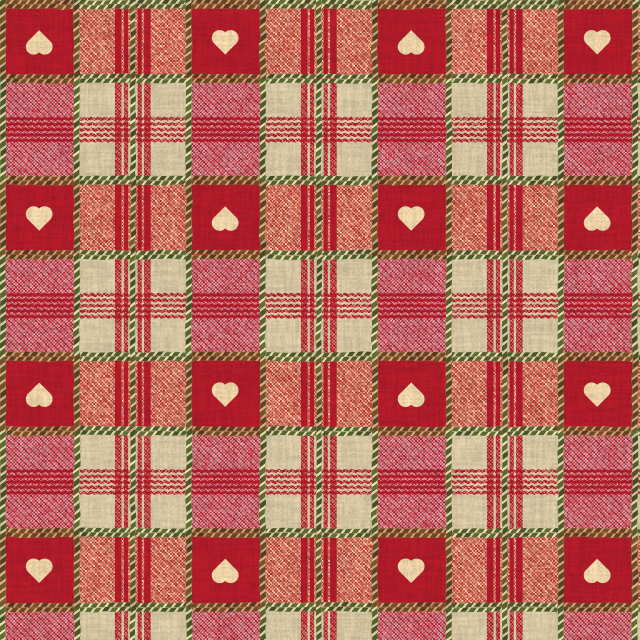
Reproduce this pattern procedurally as a Shadertoy shader.

```glsl
// Woven country check: red and cream bands cross as warp and weft, with pinstripes,
// hand-sewn seams and hearts that flip from cell to cell. Lengths are in threads;
// warp and weft colours are chosen separately, then interlaced by an over/under mask.

const float PI = 3.14159265;
const float THREADS = 384.0;                // threads across the canvas
const vec2 PITCH = vec2(111.6, 105.7);      // size of one repeat
const vec2 ORIGIN = vec2(23.9, 42.0);       // centre of the first red cell
const vec2 BAND_HALF = vec2(22.2, 22.3);    // centre of red band to its seam
const vec2 HEART_SHIFT = vec2(-0.4, -0.5);
const float HEART_SIZE = 13.3;
const float PIN_GAP = 3.25;                 // spacing of the five weft pinstripes
const float PIN_HALF = 0.95;
const float STITCH_LENGTH = 5.0;
const float STITCH_SLANT = 0.75;

const vec3 RED = vec3(0.68, 0.105, 0.16);
const vec3 WEFT_RED = vec3(0.73, 0.20, 0.18);
const vec3 CREAM = vec3(0.90, 0.81, 0.66);
const vec3 LINEN = vec3(0.83, 0.765, 0.63);
const vec3 LILAC = vec3(0.86, 0.73, 0.73);
const vec3 GREEN = vec3(0.31, 0.36, 0.17);
const vec3 BROWN = vec3(0.40, 0.26, 0.13);
const vec3 IVORY = vec3(0.89, 0.84, 0.68);
const vec3 TAN = vec3(0.79, 0.63, 0.45);

float hash(vec2 p) {
    vec3 q = fract(p.xyx * 0.1031);
    q += dot(q, q.yzx + 33.33);
    return fract((q.x + q.y) * q.z);
}

float noise(vec2 p) {
    vec2 i = floor(p), f = fract(p);
    f *= f * (3.0 - 2.0 * f);
    return mix(mix(hash(i), hash(i + vec2(1, 0)), f.x),
               mix(hash(i + vec2(0, 1)), hash(i + vec2(1, 1)), f.x), f.y);
}

float fill(float d, float px) { return clamp(0.5 - d / px, 0.0, 1.0); }

float box(vec2 p, vec2 b, float r) {
    vec2 d = abs(p) - b + r;
    return length(max(d, 0.0)) + min(max(d.x, d.y), 0.0) - r;
}

float heart(vec2 p) {
    p.x = abs(p.x);
    if (p.x + p.y > 1.0) return length(p - vec2(0.25, 0.75)) - sqrt(2.0) / 4.0;
    vec2 a = p - vec2(0.0, 1.0), b = p - 0.5 * max(p.x + p.y, 0.0);
    return sqrt(min(dot(a, a), dot(b, b))) * sign(p.x - p.y);
}

// Slanted dark and light stitches; s.x runs along the seam, s.y across it.
vec3 sew(vec3 cloth, vec2 s, float halfWidth, float strands, float redness, float seed, float px) {
    s.y += 0.9 * (noise(vec2(s.x * 0.16, seed * 7.3)) - 0.5);
    float strandWidth = 2.0 * halfWidth / strands;
    float row = clamp(floor((s.y + halfWidth) / strandWidth), 0.0, strands - 1.0);
    float v = s.y + halfWidth - (row + 0.5) * strandWidth;
    float a = (s.x - STITCH_SLANT * v) / STITCH_LENGTH + row * 0.37 + seed * 0.31;
    float h = hash(vec2(floor(a) + 19.0, row + seed * 3.0 + 41.0));
    vec2 q = vec2((fract(a) - 0.5) * STITCH_LENGTH, v + 0.5 * (h - 0.5));
    vec3 dark = mix(GREEN, BROWN, redness) * (0.82 + 0.4 * h);
    vec3 light = mix(IVORY, TAN, redness) * (0.9 + 0.15 * h);
    float darkDash = box(q + vec2(0.75, 0.0), vec2(1.55 + 0.3 * h, 0.44 * strandWidth), 0.5);
    float lightDash = box(q - vec2(1.6, 0.0), vec2(0.75, 0.46 * strandWidth), 0.4);
    cloth = mix(cloth, mix(dark, light, 0.5), 0.65 * fill(abs(s.y) - halfWidth, px));
    cloth = mix(cloth, dark, fill(darkDash, px));
    return mix(cloth, light, fill(lightDash, px));
}

void mainImage(out vec4 fragColor, in vec2 fragCoord) {
    float px = THREADS / iResolution.y;
    float detail = clamp(1.6 - px, 0.0, 1.0);
    vec2 p = fragCoord * px;
    vec2 q = (p - ORIGIN) / PITCH;
    vec2 id = floor(q + 0.5);
    vec2 c = (q - id) * PITCH;               // from the red cell's centre
    vec2 side = vec2(c.x < 0.0 ? -1.0 : 1.0, c.y < 0.0 ? -1.0 : 1.0);
    vec2 m = c - side * PITCH * 0.5;         // from the cream cell's centre

    // Bands and pinstripes of each thread direction
    float warpBand = fill(abs(c.x) - BAND_HALF.x, px);
    float weftBand = fill(abs(c.y) - BAND_HALF.y, px);
    float mx = abs(m.x);
    float warpPins = fill(min(abs(mx - 8.75) - 2.0, abs(mx - 4.1) - 1.3), px);
    float my = m.y + 0.35 * detail * sin(PI * 0.5 * p.x);
    float pin = clamp(floor(my / PIN_GAP + 0.5), -2.0, 2.0) * PIN_GAP;
    float weftPins = fill(abs(my - pin) - PIN_HALF, px);

    // Interlace warp and weft
    float grain = hash(floor(p));
    float weave = sin(PI * p.x) * sin(PI * p.y) + 0.4 * sin(PI * 0.5 * (p.x + p.y));
    float warpOver = 0.5 + detail * (0.4 * weave + 0.45 * (grain - 0.5));
    warpOver += 0.12 * (noise(p * 0.22) - 0.5) - 0.08 * weftBand;
    warpOver += 0.28 * (warpPins - weftPins) + 0.05 * warpBand;
    vec3 pale = mix(mix(LINEN, LILAC, warpBand), CREAM, weftBand);
    vec3 warp = mix(pale, RED, max(warpBand, warpPins));
    vec3 weft = mix(pale, mix(RED, WEFT_RED, weftBand * (1.0 - max(warpBand, warpPins))),
                    max(weftBand, weftPins));
    vec3 col = mix(weft, warp, clamp(warpOver, 0.0, 1.0));

    // Hearts, upright and inverted by turns
    vec2 hp = c - HEART_SHIFT;
    hp.y *= mod(id.x + id.y, 2.0) < 0.5 ? 1.0 : -1.0;
    float heartEdge = heart(hp / HEART_SIZE + vec2(0.0, 0.55)) * HEART_SIZE;
    col = mix(col, CREAM * vec3(1.02, 1.01, 0.98), fill(heartEdge, px));

    // Uneven yarn: slubs along both directions, and fine grain
    float slub = noise(p * vec2(0.9, 0.09)) + noise(p * vec2(0.09, 0.9) + 50.0) - 1.0;
    col *= 1.0 + 0.09 * slub + 0.07 * detail * (grain - 0.5);

    // Seams: doubled along the rows, single down the columns and the cream centre
    vec2 seam = c - side * BAND_HALF;
    col = sew(col, vec2(p.x, seam.y), 2.75, 2.0, warpBand, id.y * 2.0 + side.y + 3.0, px);
    col = sew(col, vec2(p.y, seam.x), 1.9, 1.0, weftBand * 0.7, id.x * 2.0 + side.x + 23.0, px);
    col = sew(col, vec2(p.y, m.x), 1.7, 1.0, weftBand * 0.4, floor(q.x) + 47.0, px);

    fragColor = vec4(clamp(col, 0.0, 1.0), 1.0);
}
```
